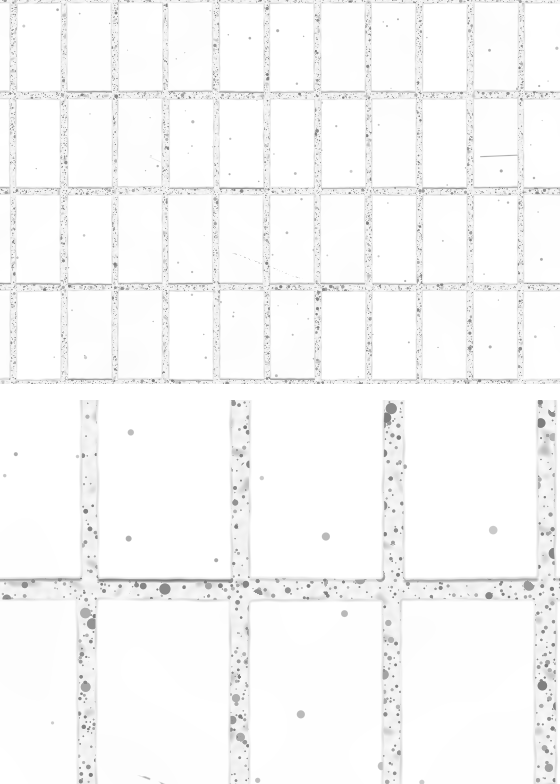
Top, the full canvas; bottom, a detail of the centre.
Write a Shadertoy shader that draws this texture.

```glsl
// White upright tiles in a straight grid, with speckled grout, shadowed lower edges and a few scratches.

vec2 hash2(vec2 p) {
    vec3 q = fract(p.xyx * vec3(0.1031, 0.1030, 0.0973));
    q += dot(q, q.yzx + 33.33);
    return fract((q.xx + q.yz) * q.zy);
}

float corner(vec2 cell, vec2 f, vec2 offset) {
    float angle = 6.2832 * hash2(cell + offset).x;
    return dot(vec2(cos(angle), sin(angle)), f - offset);
}

// Gradient noise, roughly -0.7 to 0.7
float gradientNoise(vec2 p) {
    vec2 cell = floor(p), f = fract(p);
    vec2 u = f * f * f * (f * (f * 6.0 - 15.0) + 10.0);
    return mix(mix(corner(cell, f, vec2(0, 0)), corner(cell, f, vec2(1, 0)), u.x),
               mix(corner(cell, f, vec2(0, 1)), corner(cell, f, vec2(1, 1)), u.x), u.y);
}

// Round grains scattered one per cell, kept with the given density
float specks(vec2 p, float size, float density, float px) {
    vec2 cell = floor(p / size);
    float cover = 0.0;
    for (int i = 0; i < 9; i++) {
        vec2 id = cell + vec2(i % 3 - 1, i / 3 - 1);
        vec2 kind = hash2(id + 71.3);
        float radius = size * mix(0.15, 0.48, kind.y * kind.y);
        float d = length(p - (id + hash2(id)) * size) - radius;
        float tone = 0.55 + 0.45 * fract(kind.y * 17.0);
        cover = max(cover, step(kind.x, density) * tone * smoothstep(0.7 * px, -0.7 * px, d));
    }
    return cover;
}

float scratch(vec2 p, vec2 a, vec2 b, float width, float px) {
    vec2 along = b - a;
    float t = clamp(dot(p - a, along) / dot(along, along), 0.0, 1.0);
    return smoothstep(px, -px, length(p - a - along * t) - width);
}

void mainImage(out vec4 fragColor, in vec2 fragCoord) {
    float px = 1.0 / iResolution.y;
    vec2 p = fragCoord * px;

    // Grid of 11 by 4 tiles, each slightly shifted and tilted
    vec2 pitch = vec2(0.1322, 0.25);
    vec2 grid = p / pitch - vec2(0.26, 0.012);
    vec2 id = floor(grid);
    vec2 vary = hash2(id + 13.0), wear = hash2(id + 47.0);
    vec2 q = (fract(grid) - 0.5) * pitch;
    q -= (vary - 0.5) * vec2(0.004, 0.003);
    q += q.yx * (wear - 0.5) * vec2(0.012, 0.03);
    q += 0.0011 * vec2(gradientNoise(p * 55.0), gradientNoise(p * 55.0 + 40.0));

    // Rounded tile; the grout is whatever lies outside it
    vec2 halfSize = pitch * 0.5 - vec2(0.0078, 0.0097);
    vec2 e = abs(q) - halfSize + 0.003;
    float d = length(max(e, 0.0)) + min(max(e.x, e.y), 0.0) - 0.003;
    float grout = smoothstep(-px, px, d);

    // Grout tone, smudges and grains
    float patches = gradientNoise(p * 24.0 + 9.0);
    float smudge = smoothstep(0.2, 0.6, gradientNoise(p * 62.0));
    float grains = max(specks(p, 0.0045, 0.36 + 0.4 * patches, px),
                       specks(p + 3.7, 0.0105, 0.27 + 0.4 * patches, px));
    float ink = grout * (0.05 + 0.05 * gradientNoise(p * 130.0) + 0.2 * smudge);
    ink = max(ink, grout * 0.52 * grains);

    // Thin grey outline, broken up by noise
    float broken = 0.6 + 0.8 * gradientNoise(p * 38.0 + 21.0);
    ink = max(ink, 0.17 * broken * smoothstep(0.0015 + px, 0.0, abs(d)));

    // Darker shadow under the bottom edge of each tile
    float below = -q.y - halfSize.y;
    float shadow = smoothstep(-px, px, below) * smoothstep(0.0035 + px, 0.001, below);
    shadow *= smoothstep(0.002, -0.002, abs(q.x) - halfSize.x);
    ink = max(ink, shadow * mix(0.14, 0.52, wear.x) * (0.8 + 0.5 * broken * wear.y));

    // Tile faces: faint tint, rare pits, one deep scratch and two worn ones
    float face = 1.0 - grout;
    ink += face * 0.012 * vary.y * (0.6 + gradientNoise(p * 9.0));
    ink = max(ink, face * 0.35 * specks(p + 8.0, 0.009, 0.006, px));
    ink = max(ink, face * 0.45 * scratch(p, vec2(1.252, 0.592), vec2(1.348, 0.596), 0.0008, px));
    float gaps = smoothstep(-0.05, 0.3, gradientNoise(p * 170.0));
    ink = max(ink, face * 0.32 * gaps * scratch(p, vec2(0.602, 0.343), vec2(0.786, 0.273), 0.0007, px));
    ink = max(ink, face * 0.12 * scratch(p, vec2(0.39, 0.591), vec2(0.425, 0.575), 0.0004, px));

    fragColor = vec4(vec3(1.0 - clamp(ink, 0.0, 1.0)), 1.0);
}
```
